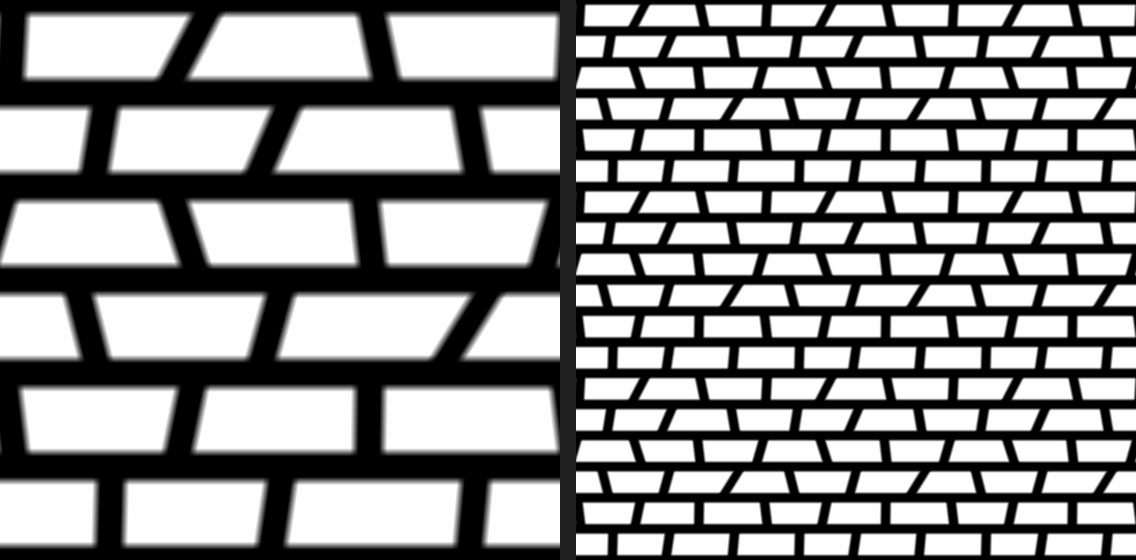
Left, the tile; right, the same tile 3 across and 3 down.
A WebGL 1 fragment shader for this pattern:

```glsl
precision highp float;
// Running-bond wall of white bricks in black mortar: 6 courses of 3 bricks.
// Each upright joint leans at random, its two ends shifted by a hash of its
// wrapped index; soft linear ramps shade the brick edges.

uniform vec2 u_resolution;

float hash(vec2 p) {
  vec3 q = fract(p.xyx * vec3(0.1031, 0.1030, 0.0973));
  q += dot(q, q.yzx + 33.33);
  return fract((q.x + q.y) * q.z);
}

// Linear rise from mortar to brick face, in canvas units
float edgeRamp(float distanceIn) {
  return clamp(distanceIn / 0.0145, 0.0, 1.0);
}

// Distance outside one leaning joint; x counts bricks along the course
float jointDistance(float x, float heightInCourse, float joint, float course) {
  vec2 id = vec2(mod(joint, 3.0) * 17.0 + 5.0, course * 29.0 + 11.0);
  float footShift = (hash(id) - 0.5) * 0.084;
  float headShift = (hash(id + 71.0) - 0.5) * 0.084;

  // The ends lie on the top and bottom edges of the brick
  float along = (heightInCourse - 0.125) / 0.75;
  float offset = (x - joint) / 3.0 - mix(footShift, headShift, along);

  // Constant width across; scale by the lean for a true edge distance
  float lean = (headShift - footShift) / 0.125;
  return (abs(offset) - 0.0185) * inversesqrt(1.0 + lean * lean);
}

void main() {
  vec2 uv = gl_FragCoord.xy / u_resolution;

  // Courses, every other one shifted by half a brick
  float course = floor(uv.y * 6.0);
  float height = fract(uv.y * 6.0);
  float x = uv.x * 3.0 - 0.5 * (1.0 - mod(course, 2.0));
  float brick = floor(x);

  // Level mortar beds and the joints at either end of the brick
  float bed = min(height, 1.0 - height) / 6.0 - 0.0185;
  float leftJoint = jointDistance(x, height, brick, course);
  float rightJoint = jointDistance(x, height, brick + 1.0, course);

  float face = edgeRamp(bed) * edgeRamp(leftJoint) * edgeRamp(rightJoint);
  gl_FragColor = vec4(vec3(0.995 * face), 1.0);
}
```
